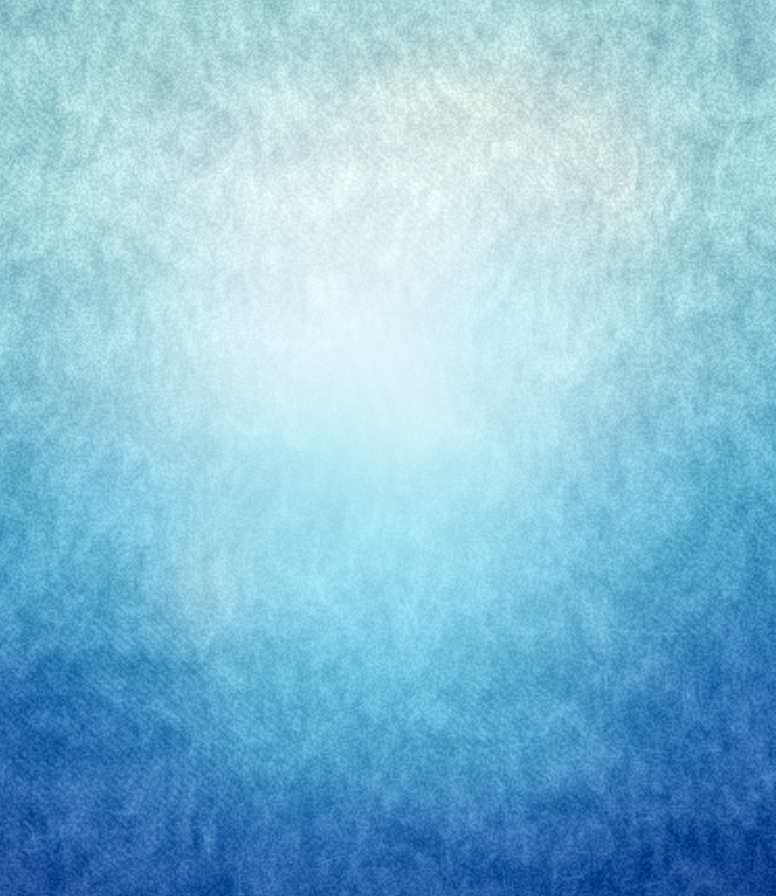
Reproduce this background procedurally as a WebGL 2 fragment shader.

```glsl
#version 300 es
precision highp float;
// Weathered blue backdrop: a pale central glow fading to teal edges and a deep blue floor.
uniform vec2 u_resolution;
out vec4 fragColor;

#define GLOW_X 0.485
#define GLOW_WIDTH 0.365
#define MOTTLE 0.20
#define FIBRE 0.22
#define SCRATCH 0.07
#define HATCH 0.016
#define GRAIN 0.13

const vec3 EDGE[6] = vec3[6](
    vec3(0.08, 0.27, 0.57), vec3(0.09, 0.34, 0.63), vec3(0.27, 0.62, 0.78),
    vec3(0.47, 0.75, 0.82), vec3(0.58, 0.80, 0.83), vec3(0.58, 0.78, 0.82));
const vec3 CORE[6] = vec3[6](
    vec3(0.09, 0.32, 0.62), vec3(0.36, 0.70, 0.84), vec3(0.62, 0.88, 0.94),
    vec3(0.89, 0.97, 0.99), vec3(0.87, 0.94, 0.94), vec3(0.65, 0.83, 0.84));
const vec3 CREAM = vec3(0.86, 0.90, 0.86);
const vec3 SKY = vec3(0.68, 0.88, 0.94);
const vec3 DEEP_TEAL = vec3(0.22, 0.57, 0.75);

float hash(vec2 p) {
    vec3 q = fract(vec3(p.xyx) * 0.1031);
    q += dot(q, q.yzx + 33.33);
    return fract((q.x + q.y) * q.z);
}

float noise(vec2 p) {
    vec2 cell = floor(p), f = fract(p);
    f = f * f * (3.0 - 2.0 * f);
    return mix(mix(hash(cell), hash(cell + vec2(1, 0)), f.x),
               mix(hash(cell + vec2(0, 1)), hash(cell + vec2(1, 1)), f.x), f.y);
}

float fbm(vec2 p) {
    float sum = 0.0, amp = 0.5;
    for (int i = 0; i < 5; i++) {
        sum += amp * noise(p);
        p = mat2(1.6, 1.2, -1.2, 1.6) * p + 7.3;
        amp *= 0.5;
    }
    return sum;
}

// Soft elliptical spot
float spot(vec2 p, vec2 centre, vec2 radius) {
    vec2 d = (p - centre) / radius;
    return exp(-dot(d, d));
}

// Smooth vertical ramps, blended from edge to core
vec3 backdrop(vec2 uv, float glow) {
    vec3 sum = vec3(0.0);
    float total = 0.0;
    for (int i = 0; i < 6; i++) {
        float d = uv.y * 5.0 - float(i);
        float weight = exp(-2.6 * d * d);
        sum += weight * mix(EDGE[i], CORE[i], glow);
        total += weight;
    }
    return sum / total;
}

// Thin curved scratches along noise contours
float scratches(vec2 p) {
    float sum = 0.0;
    for (int i = 0; i < 6; i++) {
        float k = float(i);
        vec2 q = p * (7.0 + 2.5 * k) + k * 19.7;
        float line = 1.0 - smoothstep(0.0, 0.03, abs(noise(q) - 0.5));
        sum += line * smoothstep(0.45, 0.75, noise(q * 1.7 + 31.0));
    }
    return sum;
}

void main() {
    vec2 uv = gl_FragCoord.xy / u_resolution;
    vec2 p = gl_FragCoord.xy / u_resolution.y;

    // Base light, with a gently ragged boundary
    vec2 warp = vec2(fbm(p * 6.0), fbm(p * 6.0 + 40.0)) - 0.48;
    vec2 w = uv + 0.06 * warp;
    float glow = exp(-pow(abs(w.x - GLOW_X) / GLOW_WIDTH, 2.6));
    vec3 color = backdrop(w, glow);

    // Tinted patches
    color = mix(color, CREAM, 0.40 * spot(w, vec2(0.77, 0.81), vec2(0.11, 0.10)));
    color = mix(color, CREAM, 0.45 * spot(w, vec2(0.60, 0.89), vec2(0.15, 0.08)));
    color = mix(color, CREAM, 0.22 * spot(w, vec2(0.27, 0.36), vec2(0.08, 0.08)));
    color = mix(color, SKY, 0.45 * spot(w, vec2(0.66, 0.62), vec2(0.09, 0.12)));
    color = mix(color, DEEP_TEAL, 0.40 * spot(w, vec2(0.17, 0.31), vec2(0.07, 0.07)));

    // Cloudy mottling and upright fibres, calm inside the glow
    float calm = spot(uv, vec2(0.48, 0.56), vec2(0.33, 0.30));
    float wear = 1.0 - 0.88 * calm;
    float mottle = fbm(p * 19.0 + warp * 2.0) - 0.48;
    float fibre = fbm(p * vec2(95.0, 50.0) + warp * 6.0) - 0.48;
    color += wear * (MOTTLE * mottle + FIBRE * fibre) * vec3(1.0, 0.85, 0.7);

    // Scratches, diagonal hatching and grain
    float low = 1.0 - smoothstep(0.2, 0.65, uv.y);
    color += SCRATCH * scratches(p + 0.03 * warp) * wear * mix(0.15, 0.6, low);
    float hatchMask = smoothstep(0.52, 0.68, fbm(p * 5.0 + 11.0));
    color += HATCH * wear * hatchMask * sin(dot(p, vec2(520.0, 600.0)));
    color += GRAIN * wear * (noise(p * 430.0) - 0.5);

    fragColor = vec4(clamp(color, 0.0, 1.0), 1.0);
}
```
